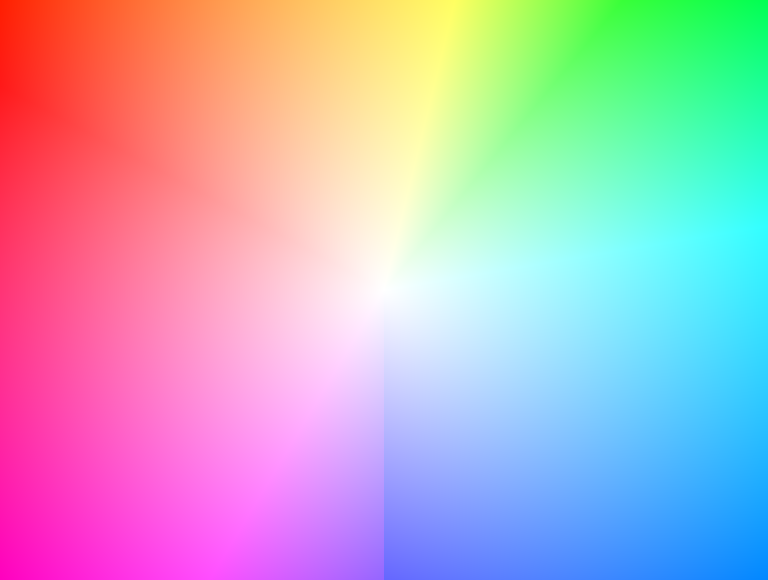
A WebGL 2 fragment shader for this background:

```glsl
#version 300 es
precision highp float;
// A full-canvas colour wheel: hue turns clockwise around the centre through
// unevenly spaced stops, while saturation grows from white at the centre to
// pure colour at the corners. The turn begins and ends at a seam straight down.

uniform vec2 u_resolution;
out vec4 fragColor;

vec3 hsvToRgb(float hue, float saturation, float value) {
    vec3 ramp = abs(mod(hue * 6.0 + vec3(0.0, 4.0, 2.0), 6.0) - 3.0) - 1.0;
    return value * mix(vec3(1.0), clamp(ramp, 0.0, 1.0), saturation);
}

// Piecewise linear hue; bearing is in degrees, clockwise from straight up
float hueAtBearing(float bearing) {
    // Each stop holds a bearing and a hue in degrees
    vec2 stops[7] = vec2[7](
        vec2(-180.0, -102.0), vec2(-149.0, -60.0), vec2(-62.0, 0.0),
        vec2(13.8, 60.0), vec2(39.5, 120.0), vec2(80.5, 180.0),
        vec2(180.0, 240.0));
    float hue = stops[0].y;
    for (int i = 0; i < 6; i++) {
        vec2 span = stops[i + 1] - stops[i];
        hue += span.y * clamp((bearing - stops[i].x) / span.x, 0.0, 1.0);
    }
    return hue / 360.0;
}

void main() {
    // Centred coordinates in units of canvas height
    vec2 corner = 0.5 * u_resolution / u_resolution.y;
    vec2 p = gl_FragCoord.xy / u_resolution.y - corner;

    // The small offset keeps the angle defined at the exact centre
    float bearing = degrees(atan(p.x, p.y + 1e-6));
    float saturation = length(p) / length(corner);

    fragColor = vec4(hsvToRgb(hueAtBearing(bearing), saturation, 1.0), 1.0);
}
```
